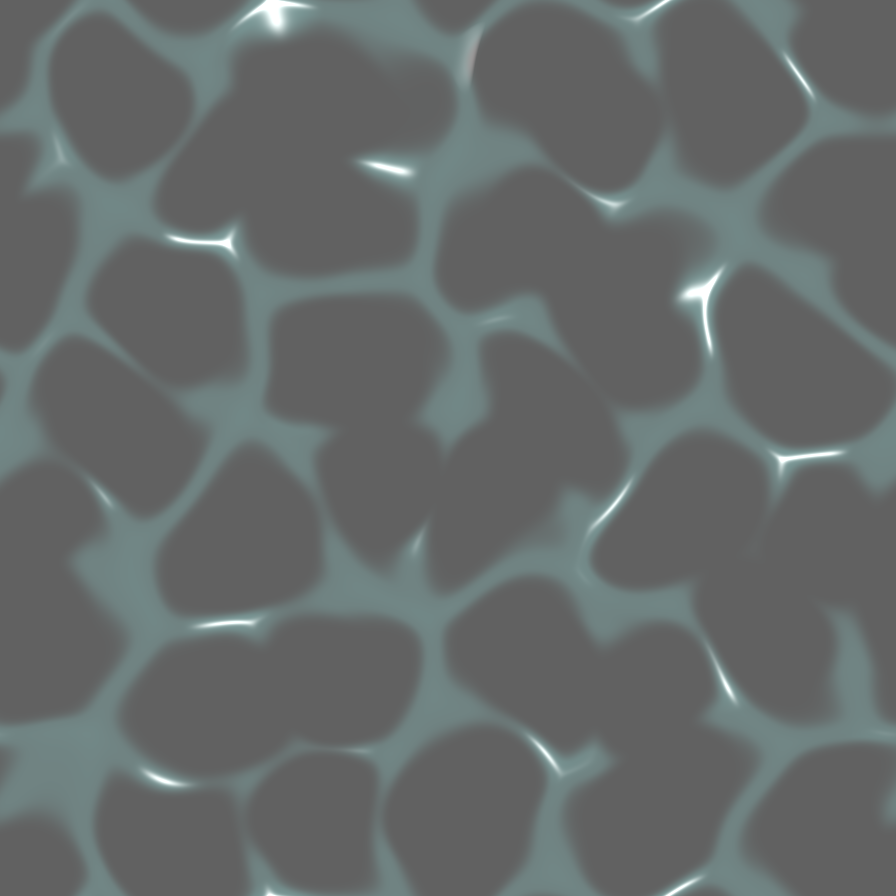
Write a Shadertoy shader that draws this texture.

```glsl
const float TAU = 6.2831853;
const float CELLS = 6.0;

vec2 hash2(vec2 cell) {
    vec2 q = vec2(dot(cell, vec2(127.1, 311.7)), dot(cell, vec2(269.5, 183.3)));
    return fract(sin(q + 2.4) * 43758.55);
}

// Layered sines with whole frequencies, so they wrap; range -3 to 3
float focusNoise(vec2 uv) {
    return sin(TAU * dot(uv, vec2(4, 3)) + 1.0)
         + sin(TAU * dot(uv, vec2(-3, 5)) + 2.3)
         + sin(TAU * dot(uv, vec2(5, -2)) + 4.1);
}

// Smooth cellular web: x = wide strands, y = thin cores, z = soft distance to a site
vec3 cellWeb(vec2 uv, float sharpness) {
    vec2 p = uv * CELLS, cell = floor(p);
    float sum = 0.0, sum2 = 0.0, sum3 = 0.0, sum6 = 0.0;
    for (int y = -2; y <= 2; y++)
    for (int x = -2; x <= 2; x++) {
        vec2 c = cell + vec2(x, y);
        vec2 site = c + 0.05 + 0.9 * hash2(mod(c, CELLS));
        float w = exp(-sharpness * distance(p, site));
        float w3 = w * w * w;
        sum += w;
        sum2 += w * w;
        sum3 += w3;
        sum6 += w3 * w3;
    }
    // Zero inside a cell, one on an edge, more where edges meet
    float strand = 2.0 - 2.0 * sum2 / (sum * sum);
    float core = 2.0 - 2.0 * sum6 / max(sum3 * sum3, 1e-30);
    return vec3(strand, core, -log(sum) / sharpness);
}

void mainImage(out vec4 fragColor, in vec2 fragCoord) {
    vec2 uv = fragCoord / iResolution.xy;

    // Bend the strands
    vec2 bent = uv + 0.012 * sin(TAU * vec2(3, 4) * uv.yx + vec2(0.7, 2.9))
                   + 0.005 * sin(TAU * vec2(7, 6) * uv.yx + vec2(4.2, 1.3));

    // Focused light makes strands narrower and brighter
    float focus = focusNoise(uv);
    float spark = smoothstep(0.5, 2.3, focus);
    vec3 web = cellWeb(bent, 12.0 + 1.6 * focus);

    // Strands fade out between close sites
    float gate = smoothstep(0.28, 0.52, web.z);
    float glow = smoothstep(0.06, 1.0, web.x * gate) * (0.85 + 0.3 * web.x * gate);
    float core = web.y * gate * gate * spark;

    vec3 color = vec3(0.38);
    color += vec3(0.05, 0.115, 0.112) * glow * (1.0 + 0.5 * spark);
    color += vec3(0.6, 0.52, 0.52) * core * core;
    fragColor = vec4(min(color, 1.0), 1.0);
}
```
